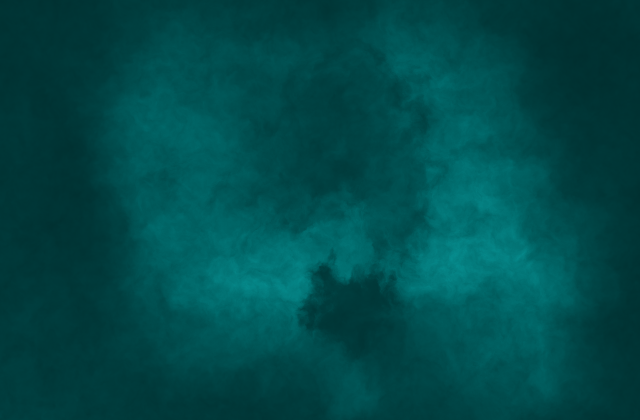
Write a Shadertoy shader that draws this background.

```glsl
// Teal smoke on a dark ground: soft elliptical glows are summed into one
// brightness field, bent and mottled by fractal noise, then covered by
// darker clouds with ragged edges and tinted.

float hash(vec2 p) {
    vec3 q = fract(p.xyx * 0.1031);
    q += dot(q, q.yzx + 33.33);
    return fract((q.x + q.y) * q.z);
}

float valueNoise(vec2 p) {
    vec2 cell = floor(p), f = fract(p);
    f = f * f * (3.0 - 2.0 * f);
    return mix(mix(hash(cell), hash(cell + vec2(1, 0)), f.x),
               mix(hash(cell + vec2(0, 1)), hash(cell + vec2(1, 1)), f.x), f.y);
}

// Fractal noise centred on zero
float fbm(vec2 p) {
    float sum = 0.0, amplitude = 0.5;
    for (int i = 0; i < 6; i++) {
        sum += amplitude * (valueNoise(p) - 0.5);
        p = mat2(1.6, 1.2, -1.2, 1.6) * p + 17.3;
        amplitude *= 0.56;
    }
    return sum;
}

// Soft elliptical falloff
float glow(vec2 p, vec2 centre, vec2 radius) {
    vec2 d = (p - centre) / radius;
    return exp(-dot(d, d));
}

// Ellipse with an edge torn by noise
float cloud(vec2 p, vec2 centre, vec2 radius, float tear, float softness) {
    float d = length((p - centre) / radius) + tear;
    return 1.0 - smoothstep(1.0 - softness, 1.0 + softness, d);
}

void mainImage(out vec4 fragColor, in vec2 fragCoord) {
    // Canvas is 1.524 wide and 1 high
    vec2 p = fragCoord / iResolution.xy * vec2(1.524, 1.0);

    // Bend space into billows, then into smaller curls
    vec2 bend = vec2(fbm(p * 5.0 + 3.1), fbm(p * 5.0 + 41.7));
    vec2 curl = vec2(fbm(p * 17.0 + 23.0), fbm(p * 17.0 + 71.0));
    vec2 q = p + 0.12 * bend + 0.05 * curl;
    float billow = fbm(p * 6.0 + 1.5 * bend + 8.0);
    float wisp = fbm(p * 17.0 + 2.0 * bend + curl + 60.0);
    float grain = fbm(p * 60.0 + 2.0 * curl + 90.0);

    // Right plume
    float light = 0.22 * glow(q, vec2(1.13, 0.50), vec2(0.19, 0.31));
    light += 0.15 * glow(q, vec2(1.01, 0.87), vec2(0.14, 0.12));
    light += 0.12 * glow(q, vec2(1.04, 0.33), vec2(0.11, 0.08));
    light += 0.13 * glow(q, vec2(1.27, 0.33), vec2(0.15, 0.22));
    light += 0.07 * glow(q, vec2(1.22, 0.12), vec2(0.13, 0.10));

    // Left plume
    light += 0.18 * glow(q, vec2(0.60, 0.30), vec2(0.17, 0.15));
    light += 0.07 * glow(q, vec2(0.67, 0.23), vec2(0.09, 0.12));
    light += 0.13 * glow(q, vec2(0.42, 0.48), vec2(0.16, 0.24));
    light += 0.08 * glow(q, vec2(0.38, 0.76), vec2(0.15, 0.15));
    light += 0.05 * glow(q, vec2(0.44, 0.94), vec2(0.13, 0.10));

    // Bridge, top and bottom haze
    light += 0.15 * glow(q, vec2(0.79, 0.41), vec2(0.20, 0.13));
    light += 0.08 * glow(q, vec2(0.72, 0.72), vec2(0.35, 0.30));
    light += 0.05 * glow(q, vec2(0.66, 0.88), vec2(0.13, 0.07));
    light += 0.08 * glow(q, vec2(0.84, 0.09), vec2(0.10, 0.08));
    light += 0.03 * glow(q, vec2(0.75, 0.10), vec2(0.60, 0.25));

    // Ground with darker flanks
    float ground = 0.197 + 0.04 * (1.0 - p.y) * smoothstep(0.5, 0.0, p.x);
    ground -= 0.025 * glow(q, vec2(0.21, 0.56), vec2(0.08, 0.35));
    ground -= 0.025 * glow(q, vec2(1.33, 0.80), vec2(0.10, 0.16));
    float value = ground + light;

    // Dark clouds in front
    float tear = 1.1 * billow + 1.1 * wisp;
    value = mix(value, 0.24, 0.65 * cloud(q, vec2(0.72, 0.62), vec2(0.18, 0.13), tear, 0.6));
    value = mix(value, 0.25, 0.60 * cloud(q, vec2(0.84, 0.72), vec2(0.11, 0.14), tear, 0.5));
    value = mix(value, 0.27, 0.60 * cloud(q, vec2(0.94, 0.56), vec2(0.09, 0.15), tear, 0.45));
    value = mix(value, 0.27, 0.45 * cloud(q, vec2(0.76, 0.48), vec2(0.06, 0.03), tear, 0.3));
    value = mix(value, 0.215, 0.90 * cloud(q, vec2(0.83, 0.28), vec2(0.11, 0.09), tear, 0.35));
    value = mix(value, 0.24, 0.55 * cloud(q, vec2(0.92, 0.18), vec2(0.09, 0.09), tear, 0.5));

    // Mottling, strongest where the smoke is lit
    float lit = 0.025 + 1.1 * max(value - 0.19, 0.0);
    value += lit * (0.45 * billow + 0.55 * wisp + 0.22 * grain);
    value += 0.012 * grain;

    // Teal tint
    vec3 teal = vec3(0.0, 1.0, 1.01) * clamp(value, 0.16, 0.56);
    teal.r = 0.02 * smoothstep(0.38, 0.56, value);
    fragColor = vec4(teal, 1.0);
}
```
